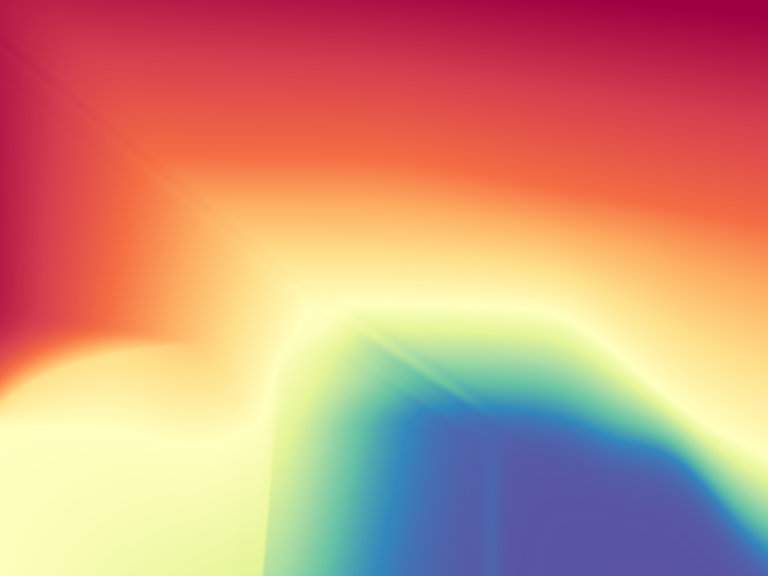
Give the GLSL for this background, as a Shadertoy shader.

```glsl
// Draws a smooth folded height field, coloured from crimson through cream to indigo.

const vec3 SPECTRUM[11] = vec3[11](
    vec3(0.620, 0.004, 0.259), vec3(0.835, 0.243, 0.310), vec3(0.957, 0.427, 0.263),
    vec3(0.992, 0.682, 0.380), vec3(0.996, 0.878, 0.545), vec3(1.000, 1.000, 0.749),
    vec3(0.902, 0.961, 0.596), vec3(0.671, 0.867, 0.643), vec3(0.400, 0.761, 0.647),
    vec3(0.196, 0.533, 0.741), vec3(0.369, 0.310, 0.635));

vec3 spectrum(float level) {
    float s = clamp(level, 0.0, 1.0) * 10.0;
    int i = min(int(s), 9);
    return mix(SPECTRUM[i], SPECTRUM[i + 1], s - float(i));
}

// Zero on the left, unit slope on the right, with a rounded knee.
float softRamp(float d, float knee) {
    return 0.5 * (d + sqrt(d * d + knee * knee));
}

float bell(float d, float width) {
    return exp(-d * d / (width * width));
}

float softMin(float a, float b, float k) {
    float h = max(k - abs(a - b), 0.0) / k;
    return min(a, b) - 0.25 * h * h * k;
}

// Sheet falling from the top: level rises through four contour curves.
float upperSheet(vec2 p) {
    float crimson = -0.31 + 0.1 * p.x;
    float orange = 0.807 + 0.19 * softRamp(p.x - 2.03, 0.21);
    float cream = 1.578 + softRamp(p.x - 2.97, 0.21) - 0.55 * softRamp(p.x - 3.59, 0.26);
    float blue = cream + 0.531 - 0.229 * bell(p.x - 3.54, 0.3125);
    if (p.y < orange) return 0.2 * max(p.y - crimson, 0.0) / (orange - crimson);
    if (p.y < cream) {
        float bend = 1.0 - 0.15 * smoothstep(2.9, 3.4, p.x);
        return 0.2 + 0.3 * pow((p.y - orange) / (cream - orange), bend);
    }
    if (p.y < blue) return 0.5 + 0.4 * (p.y - cream) / (blue - cream);
    return 1.0 - 0.1 * exp((blue - p.y) / 0.13);
}

// Fan from the left edge, resting on a pale mound below.
float leftSheet(vec2 p) {
    float fan = 0.04 + p.x * (0.234 + 0.092 * (p.y - 1.04));
    float rim = 1.77 + 0.339 * exp(-p.x / 0.39);
    float cream = 2.23 + 0.089 * bell(p.x - 1.0, 0.26);
    float rimLevel = 0.4 - 0.04 * smoothstep(0.5, 1.05, p.x);
    float depth = clamp((p.y - cream) / (3.0 - cream), 0.0, 1.0);
    float mound = p.y < rim
        ? rimLevel * exp((p.y - rim) / 0.21)
        : mix(rimLevel, 0.5, min((p.y - rim) / (cream - rim), 1.0));
    mound += (0.01 + 0.068 * p.x) * depth;
    return -softMin(-fan, -mound, 0.03);
}

// Basin deepening to the right of the fold.
float basin(vec2 p, float fold) {
    float edge = 0.51 + 0.144 * (p.y - 1.77);
    float width = mix(0.81, 0.54, smoothstep(1.87, 2.24, p.y));
    float reach = max(p.x - fold, 0.0) / width;
    return mix(edge, 1.0, 1.0 - exp(-pow(reach, 1.5)));
}

// Fine ripples along the diagonal crease, strongest inside the basin.
float creaseRipples(vec2 p) {
    float across = p.y - 0.235 - 0.82 * p.x + 0.16 * max(p.x - 1.65, 0.0);
    float inside = smoothstep(1.7, 2.1, p.x) * (1.0 - smoothstep(2.3, 2.65, p.x));
    float waves = sin(across * 42.0) + 0.5 * sin(across * 71.0 + 1.0);
    return waves * bell(across, 0.14) * mix(0.003, 0.015, inside)
         * (1.0 - smoothstep(2.4, 2.8, p.x));
}

float heightField(vec2 p) {
    float fold = 1.37 + 0.08 * (3.0 - p.y) + 0.1875 * (1.0 - smoothstep(1.59, 1.9, p.y));
    float soft = mix(0.06, 0.012, smoothstep(1.8, 2.5, p.y));
    float lower = mix(leftSheet(p), basin(p, fold), smoothstep(-soft, soft, p.x - fold));

    // Faint upright bands in the lower half.
    float low = smoothstep(1.9, 2.6, p.y);
    lower += low * (0.008 * bell(p.x - 1.27, 0.04) - 0.025 * bell(p.x - 2.56, 0.06));
    return softMin(upperSheet(p), lower, 0.03) + creaseRipples(p);
}

void mainImage(out vec4 fragColor, in vec2 fragCoord) {
    // Canvas spans 4 by 3 units, with y measured downward from the top.
    vec2 uv = fragCoord / iResolution.xy;
    vec2 p = vec2(4.0 * uv.x, 3.0 * (1.0 - uv.y));
    fragColor = vec4(spectrum(heightField(p)), 1.0);
}
```
